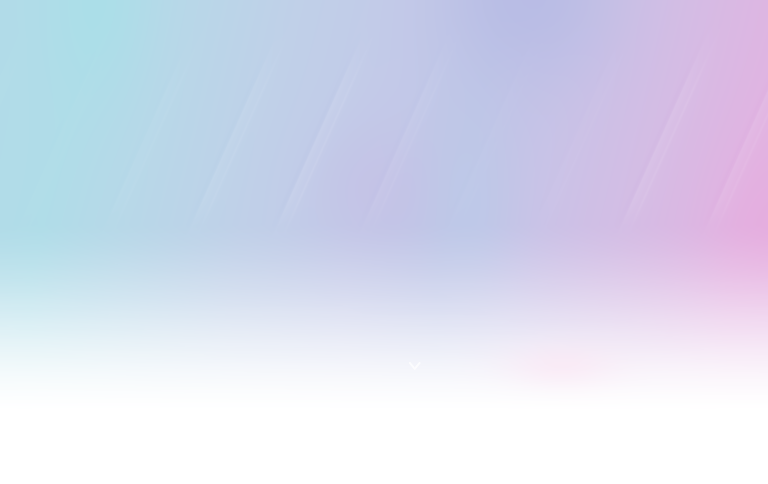
Reproduce this background procedurally as a WebGL 2 fragment shader.

```glsl
#version 300 es
precision highp float;
// Pastel backdrop: a slanted cyan-lavender-pink gradient with faint light
// streaks, dissolving into white toward the bottom. Colour stops run along a
// sheared axis; soft glows, repeated streaks and fine bands are layered on it.

uniform vec2 u_resolution;
out vec4 fragColor;

const float ASPECT = 1.59;         // layout width in canvas heights
const float COLOR_SLANT = 0.25;    // sideways shift of colour per unit of height
const float STREAK_SLANT = 0.45;   // the same for the light streaks
const float SLANT_PIVOT = 0.75;    // height at which the shear is zero
const float FADE_TOP = 0.535;
const float FADE_BOTTOM = 0.15;
const float STREAK_PERIOD = 0.112;
const float STREAK_OFFSET = 0.31;
const float STREAK_STRENGTH = 0.11;
const float BAND_COUNT = 120.0;    // fine horizontal bands inside the fade
const float BAND_STRENGTH = 0.012;
const vec3 WHITE = vec3(1.0);
const vec3 CYAN = vec3(0.66, 0.875, 0.91);
const vec3 PERIWINKLE = vec3(0.715, 0.73, 0.895);
const vec3 LAVENDER = vec3(0.77, 0.755, 0.90);
const vec3 SKY = vec3(0.74, 0.79, 0.91);
const vec3 ORCHID = vec3(0.905, 0.67, 0.87);
const vec3 BLUSH = vec3(0.99, 0.89, 0.95);

const int STOPS = 9;
const float STOP_AT[STOPS] = float[](0.0, 0.09, 0.20, 0.35, 0.50, 0.62, 0.72, 0.85, 1.0);
const vec3 STOP_COLOR[STOPS] = vec3[](
    vec3(0.695, 0.86, 0.91), vec3(0.69, 0.865, 0.91), vec3(0.72, 0.845, 0.91),
    vec3(0.752, 0.815, 0.91), vec3(0.765, 0.79, 0.91), vec3(0.75, 0.775, 0.905),
    vec3(0.785, 0.765, 0.905), vec3(0.83, 0.74, 0.895), vec3(0.88, 0.705, 0.885));

float hash(vec2 p) {
    vec3 q = fract(vec3(p.xyx) * 0.1031);
    q += dot(q, q.yzx + 33.33);
    return fract((q.x + q.y) * q.z);
}

// Gaussian spot with separate horizontal and vertical radii.
float glow(vec2 uv, vec2 center, vec2 radius) {
    vec2 d = (uv - center) / radius;
    return exp(-dot(d, d));
}

float sheared(vec2 uv, float slant) {
    return uv.x - slant * (max(uv.y, 0.42) - SLANT_PIVOT) / ASPECT;
}

vec3 slantedGradient(float s) {
    vec3 color = STOP_COLOR[0];
    for (int i = 1; i < STOPS; i++)
        color = mix(color, STOP_COLOR[i], clamp((s - STOP_AT[i - 1]) / (STOP_AT[i] - STOP_AT[i - 1]), 0.0, 1.0));
    return color;
}

// Each cell holds a crisp left edge that decays rightward, plus a thin line
// and a slight shadow just outside the edge.
float streaks(float s, float y) {
    float cell = (s - STREAK_OFFSET) / STREAK_PERIOD + 0.5;
    float id = floor(cell);
    float x = (fract(cell) - 0.5) * STREAK_PERIOD;
    float band = smoothstep(-0.0015, 0.0015, x) * exp(-max(x, 0.0) / 0.012);
    float line = exp(-pow((x - 0.014) / 0.0018, 2.0));
    float shadow = exp(-pow((x + 0.004) / 0.003, 2.0));
    float strength = mix(0.65, 1.0, hash(vec2(id + 20.0, 7.0)));
    float calmGap = 1.0 - glow(vec2(s, 0.0), vec2(0.70, 0.0), vec2(0.10, 1.0));
    float calmLeft = mix(0.2, 1.0, smoothstep(0.15, 0.30, s));
    float reach = smoothstep(0.50, 0.60, y) * (1.0 - smoothstep(0.78, 0.96, y));
    return (band + 0.6 * line - 0.35 * shadow) * strength * calmGap * calmLeft * reach;
}

// Distance to a small downward chevron.
float chevron(vec2 p) {
    p.x = abs(p.x);
    vec2 arm = vec2(0.010, 0.012);
    return length(p - arm * clamp(dot(p, arm) / dot(arm, arm), 0.0, 1.0));
}

void main() {
    vec2 uv = gl_FragCoord.xy / u_resolution;

    // Sheared base colour and local tints
    vec3 color = slantedGradient(sheared(uv, COLOR_SLANT));
    color = mix(color, CYAN, 0.65 * glow(uv, vec2(0.125, 1.0), vec2(0.065, 0.20)));
    color = mix(color, PERIWINKLE, 0.8 * glow(uv, vec2(0.69, 1.01), vec2(0.11, 0.18)));
    color = mix(color, LAVENDER, 0.7 * glow(uv, vec2(0.50, 0.61), vec2(0.09, 0.13)));
    color = mix(color, SKY, 0.75 * glow(uv, vec2(0.61, 0.58), vec2(0.055, 0.20)));
    color = mix(color, ORCHID, 0.8 * glow(uv, vec2(1.03, 0.50), vec2(0.09, 0.19)));
    float light = STREAK_STRENGTH * streaks(sheared(uv, STREAK_SLANT), uv.y);
    color += light * (WHITE - color);

    // Dissolve into white, with fine bands and a blush glow inside the fade
    float ramp = clamp((FADE_TOP - uv.y) / (FADE_TOP - FADE_BOTTOM), 0.0, 1.0);
    float fade = mix(ramp, smoothstep(0.0, 1.0, ramp), 0.6);
    float bandNoise = hash(vec2(floor(uv.y * BAND_COUNT), floor(uv.x * 6.0 + uv.y * 9.0))) - 0.5;
    fade = clamp(fade + BAND_STRENGTH * bandNoise * 4.0 * ramp * (1.0 - ramp), 0.0, 1.0);
    color = mix(color, WHITE, fade);
    color = mix(color, BLUSH, 0.5 * glow(uv, vec2(0.73, 0.245), vec2(0.07, 0.045)));

    // Small pale chevron
    vec2 local = (uv - vec2(0.54, 0.238)) * vec2(ASPECT, 1.0);
    float soft = 1.0 / u_resolution.y;
    float mark = 1.0 - smoothstep(0.001, 0.001 + soft, chevron(local));
    color = mix(color, WHITE, 0.7 * mark);
    fragColor = vec4(clamp(color, 0.0, 1.0), 1.0);
}
```
